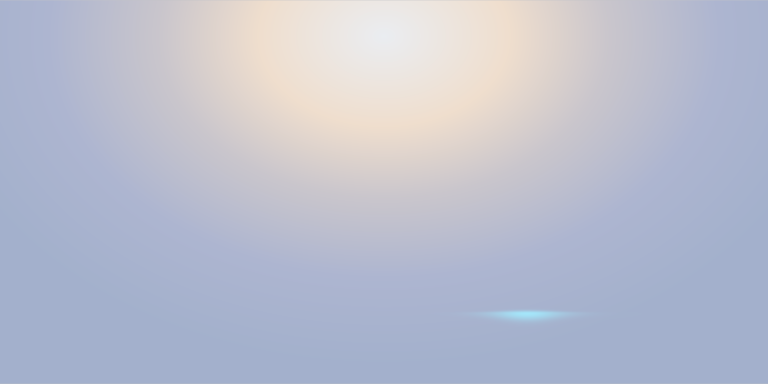
This background is drawn by a Shadertoy shader. Its source:

```glsl
// Soft elliptical sunrise glow on a blue-grey sky, with a small cyan light streak.
#define GLOW_CENTER vec2(0.0, 0.906)
#define GLOW_STRETCH 1.39
#define PEACH_RADIUS 0.235
#define HAZE_RADIUS 0.42
#define LAVENDER_RADIUS 0.63
#define SKY_RADIUS 0.85
#define STREAK_CENTER vec2(0.373, 0.184)
#define STREAK_LENGTH 0.115
#define STREAK_STRENGTH 0.88
#define EDGE_WIDTH 0.003

const vec3 CORE = vec3(0.918, 0.929, 0.945);
const vec3 PEACH = vec3(0.937, 0.870, 0.805);
const vec3 HAZE = vec3(0.790, 0.775, 0.798);
const vec3 LAVENDER = vec3(0.678, 0.710, 0.816);
const vec3 SKY = vec3(0.640, 0.692, 0.800);
const vec3 CYAN = vec3(0.640, 0.925, 1.000);
const vec3 EDGE = vec3(0.760, 0.765, 0.780);

float ramp(float a, float b, float x) {
    return clamp((x - a) / (b - a), 0.0, 1.0);
}

// Colour bands of the glow, from its core outward
vec3 glowColor(float r) {
    vec3 color = mix(CORE, PEACH, ramp(0.0, PEACH_RADIUS, r));
    color = mix(color, HAZE, ramp(PEACH_RADIUS, HAZE_RADIUS, r));
    color = mix(color, LAVENDER, ramp(HAZE_RADIUS, LAVENDER_RADIUS, r));
    return mix(color, SKY, ramp(LAVENDER_RADIUS, SKY_RADIUS, r));
}

// Flat light: crisp upper side, softer lower side, tapered ends
float streak(vec2 p) {
    float taper = exp(-pow(p.x / STREAK_LENGTH, 2.0));
    float thickness = (p.y > 0.0 ? 0.007 : 0.018) * (0.45 + 0.55 * taper);
    float body = exp(-pow(p.y / thickness, 2.0));
    return body * (0.65 * taper + 0.35 * taper * taper * taper);
}

void mainImage(out vec4 fragColor, in vec2 fragCoord) {
    // Height units, with x measured from the middle
    vec2 p = (fragCoord - vec2(0.5 * iResolution.x, 0.0)) / iResolution.y;

    vec2 q = p - GLOW_CENTER;
    vec3 color = glowColor(length(vec2(q.x / GLOW_STRETCH, q.y)));
    color = mix(color, CYAN, STREAK_STRENGTH * streak(p - STREAK_CENTER));

    // Faint pale rim along the top and bottom
    float rim = 1.0 - smoothstep(0.0, EDGE_WIDTH, min(p.y, 1.0 - p.y));
    color = mix(color, EDGE, 0.5 * rim);

    fragColor = vec4(color, 1.0);
}
```
